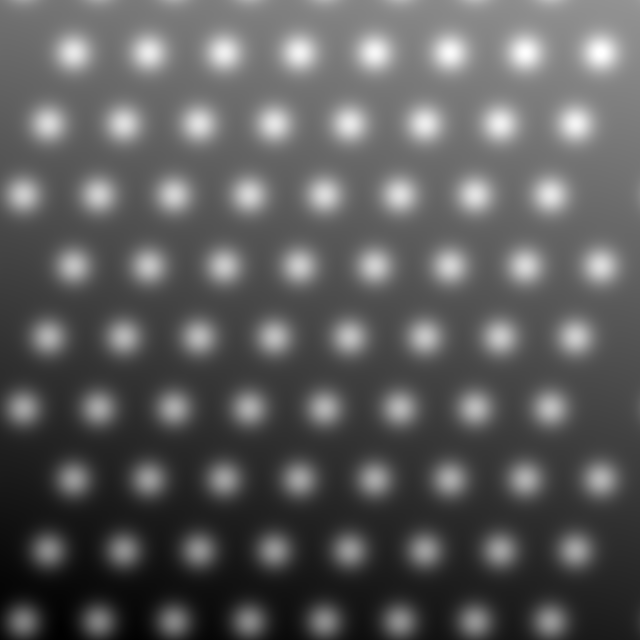
Give the GLSL for this pattern, as a Shadertoy shader.

```glsl
// Soft glowing dots in staggered rows over a diagonal grey gradient.

// Light from the nearest dot of one row; the row wraps at the side edges.
float rowGlow(vec2 uv, float row) {
    // Each row steps a third of a column to the right, in cycles of three
    float stagger = mod(row, 3.0) / 3.0;

    // Eight dots spaced for 8.5 columns, which leaves a half-column gap per row
    float x = fract(uv.x - 0.0365 + (0.75 - stagger) / 8.5) * 8.5 - 0.75;
    float column = clamp(floor(x + 0.5), 0.0, 7.0);

    // Gaussian falloff from the dot centre
    vec2 offset = vec2((x - column) / 8.5, uv.y - 0.0285 - row / 9.0);
    return exp(-dot(offset, offset) / (2.0 * 0.0195 * 0.0195));
}

void mainImage(out vec4 fragColor, in vec2 fragCoord) {
    vec2 uv = fragCoord / iResolution.xy;

    // Background brightens upward and slightly to the right
    float grey = max(dot(uv, vec2(0.13, 0.47)) - 0.022, 0.0);

    // Nine rows; neighbouring rows are summed so that their soft tails blend
    float nearestRow = floor((uv.y - 0.0285) * 9.0 + 0.5);
    for (float i = -1.0; i <= 1.0; i++) {
        grey += 0.48 * rowGlow(uv, nearestRow + i);
    }

    fragColor = vec4(vec3(min(grey, 1.0)), 1.0);
}
```
